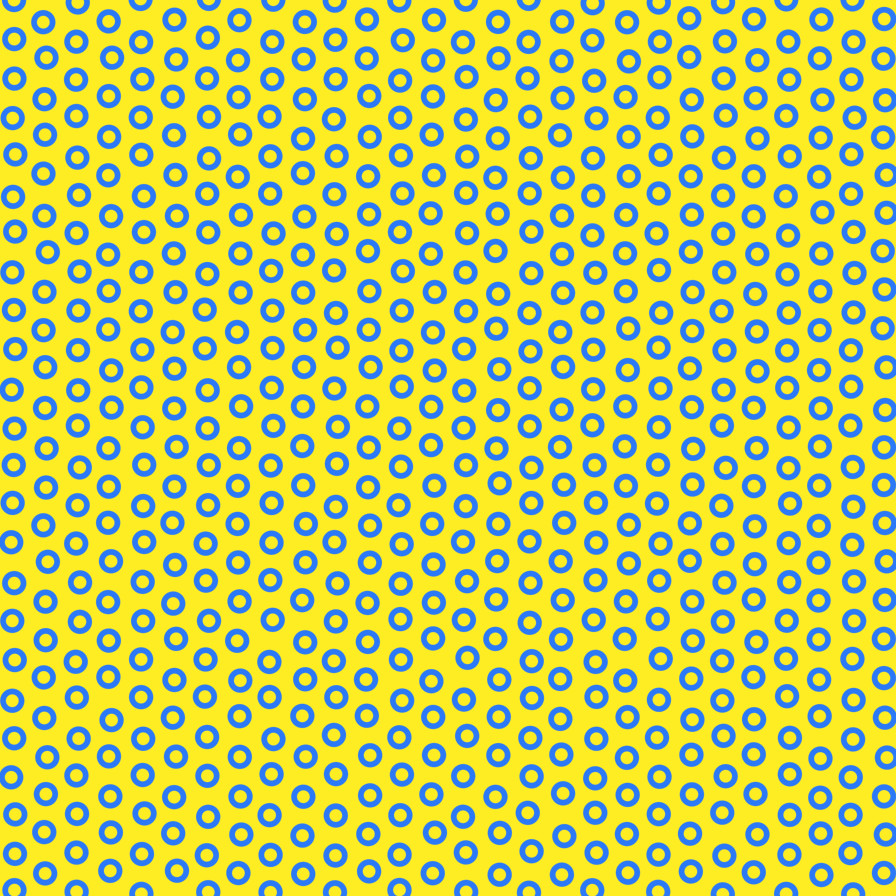
This pattern is drawn by a WebGL 2 fragment shader. Its source:

```glsl
#version 300 es
precision highp float;
// Small blue rings on yellow, in 28 staggered columns of about 23 rings.
// Each pixel finds its grid cell, nudges the cell centre by a hash,
// and measures the distance to a circular stroke there.

uniform vec2 u_resolution;
out vec4 fragColor;

// Two sine-free random values in 0..1 per cell
vec2 hash22(vec2 p) {
    vec3 q = fract(p.xyx * vec3(0.1031, 0.1030, 0.0973));
    q += dot(q, q.yzx + 33.33);
    return fract((q.xx + q.yz) * q.zy);
}

void main() {
    float side = min(u_resolution.x, u_resolution.y);
    vec2 uv = gl_FragCoord.xy / side;

    // Staggered grid: odd columns shift by half a row
    vec2 pitch = vec2(0.03603, 0.04324);
    vec2 grid = (uv - vec2(0.0148, 0.0042)) / pitch;
    float column = floor(grid.x + 0.5);
    float stagger = 0.5 * mod(column, 2.0);
    float row = floor(grid.y - stagger + 0.5);

    // Ring centre with a slight random offset
    vec2 jitter = (hash22(vec2(column, row) + 17.0) - 0.5) * 0.0052;
    vec2 offset = (grid - vec2(column, row + stagger)) * pitch - jitter;

    // Stroke around the ring's middle radius, with soft edges
    float stroke = abs(length(offset) - 0.01032) - 0.00322;
    float soft = 0.8 / side;
    float ink = 1.0 - smoothstep(-soft, soft, stroke);

    vec3 yellow = vec3(1.0, 0.93, 0.14);
    vec3 blue = vec3(0.17, 0.475, 0.97);
    fragColor = vec4(mix(yellow, blue, ink), 1.0);
}
```
